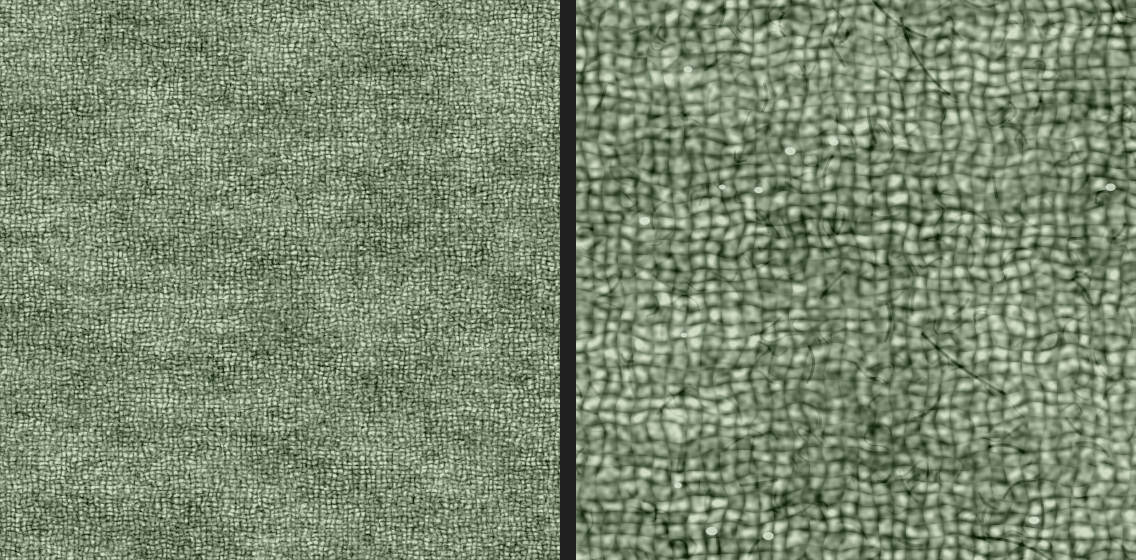
Left: the whole. Right: its middle third, enlarged.
Give the GLSL for this texture, as a Shadertoy shader.

```glsl
const vec3 SHADOW_GREEN = vec3(0.18, 0.25, 0.15);
const vec3 LIGHT_GREEN = vec3(0.71, 0.76, 0.67);
const vec3 FLECK_COLOR = vec3(0.86, 0.91, 0.83);
const vec2 THREADS = vec2(100.0, 118.0);
const float BASE_TONE = 0.60;
const float WEAVE_CONTRAST = 0.78;
const float GRAIN = 0.48;
const float FUZZ_DEPTH = 0.24;
const float MOTTLE = 0.22;
const float HAIR_GRID = 42.0;
const float HAIR_DEPTH = 0.32;
const float FLECK_GRID = 44.0;
const float FLECK_CHANCE = 0.06;
const int STRAY_COUNT = 12;
const float STRAY_DEPTH = 0.38;
const float PI = 3.14159;

float hash(vec2 p) {
    vec3 q = fract(p.xyx * 0.1031);
    q += dot(q, q.yzx + 33.33);
    return fract((q.x + q.y) * q.z);
}

vec2 hash2(vec2 p) {
    return vec2(hash(p + 17.3), hash(p + 71.9));
}

float cornerSlope(vec2 corner, vec2 offset) {
    float angle = 2.0 * PI * hash(corner);
    return dot(vec2(cos(angle), sin(angle)), offset);
}

float gradientNoise(vec2 p) {
    vec2 i = floor(p), f = p - i;
    vec2 u = f * f * f * (f * (f * 6.0 - 15.0) + 10.0);
    vec2 e = vec2(1.0, 0.0);
    float bottom = mix(cornerSlope(i, f), cornerSlope(i + e, f - e), u.x);
    float top = mix(cornerSlope(i + e.yx, f - e.yx), cornerSlope(i + 1.0, f - 1.0), u.x);
    return mix(bottom, top, u.y);
}

// Coverage of a bowed hair centred on the origin
float hair(vec2 p, float angle, float halfLength, float bow, float width, float soft) {
    float c = cos(angle), s = sin(angle);
    p = vec2(c * p.x + s * p.y, c * p.y - s * p.x);
    float along = clamp(p.x, -halfLength, halfLength);
    float t = along / halfLength;
    float d = length(p - vec2(along, bow * (t * t - 0.5)));
    return 1.0 - smoothstep(width - soft, width + soft, d);
}

// Plain weave: horizontal and vertical floats on a soft checkerboard
float weave(vec2 uv) {
    vec2 p = uv * THREADS;
    p += 0.7 * vec2(gradientNoise(uv * 9.0), gradientNoise(uv * 9.0 + 40.0));
    p += 0.75 * vec2(gradientNoise(uv * 42.0 + 7.0), gradientNoise(uv * 42.0 + 90.0));
    vec2 cell = floor(p), f = p - cell - 0.5;
    vec2 across = cos(0.9 * PI * f), along = cos(0.7 * PI * f);
    vec2 wave = sin(PI * p);
    float weftOver = smoothstep(-0.25, 0.25, wave.x * wave.y);
    float height = mix(across.x * along.y, across.y * along.x, weftOver);
    return height * mix(0.72, 1.28, hash(cell)) + 0.18 * (f.y - f.x) * height;
}

// Short hairs, one in each grid cell
float shortHairs(vec2 uv, float pixel) {
    vec2 p = uv * HAIR_GRID, cell = floor(p);
    float cover = 0.0;
    for (int y = -1; y <= 1; y++)
    for (int x = -1; x <= 1; x++) {
        vec2 id = cell + vec2(x, y), r = hash2(id);
        float halfLength = mix(0.15, 0.48, r.y);
        float h = hair(p - id - r, PI * hash(id + 5.0), halfLength,
                       0.35 * (r.x - 0.5), 0.04, 0.6 * pixel * HAIR_GRID);
        cover = max(cover, h * hash(id + 9.0));
    }
    return cover;
}

// A few long loose fibres, mostly falling to the right
float strayFibres(vec2 uv, float pixel) {
    float cover = 0.0;
    for (int i = 0; i < STRAY_COUNT; i++) {
        vec2 id = vec2(float(i), 3.0), r = hash2(id);
        float angle = -0.5 + 1.1 * (hash(id + 2.0) - 0.5);
        float halfLength = mix(0.015, 0.045, hash(id + 4.0));
        float bow = 0.02 * (hash(id + 6.0) - 0.5);
        cover = max(cover, hair(uv - r, angle, halfLength, bow, 0.0009, 0.6 * pixel));
    }
    return cover;
}

// Sparse pale specks
float flecks(vec2 uv, float pixel) {
    vec2 p = uv * FLECK_GRID, cell = floor(p);
    vec2 center = mix(vec2(0.2), vec2(0.8), hash2(cell + 30.0));
    float radius = mix(0.06, 0.13, hash(cell + 50.0));
    float soft = 0.8 * pixel * FLECK_GRID;
    float d = length((p - cell - center) * vec2(0.8, 1.1));
    return step(hash(cell + 60.0), FLECK_CHANCE) * (1.0 - smoothstep(radius - soft, radius + soft, d));
}

void mainImage(out vec4 fragColor, in vec2 fragCoord) {
    vec2 uv = fragCoord / iResolution.y;
    float pixel = 1.0 / iResolution.y;

    // Woven relief, flatter where the nap is thick
    float nap = gradientNoise(uv * vec2(11.0, 16.0) + 20.0);
    float tone = BASE_TONE + WEAVE_CONTRAST * (1.0 + 0.5 * nap) * (weave(uv) - 0.56);

    // Fibre grain and curled fuzz
    tone += GRAIN * gradientNoise(uv * vec2(215.0, 235.0));
    tone += GRAIN * gradientNoise(uv * vec2(120.0, 165.0) + 60.0);
    float curl = abs(gradientNoise(uv * vec2(62.0, 80.0) + 0.8 * gradientNoise(uv * 75.0)));
    float fuzzMask = smoothstep(-0.05, 0.3, gradientNoise(uv * 48.0 + 33.0));
    tone -= FUZZ_DEPTH * fuzzMask * (1.0 - smoothstep(0.02, 0.13, curl));

    // Broad uneven dye, drawn out along the weft
    tone += MOTTLE * gradientNoise(uv * vec2(5.0, 10.0) + 12.0);
    tone += MOTTLE * gradientNoise(uv * vec2(16.0, 44.0) + 80.0);

    tone -= HAIR_DEPTH * shortHairs(uv, pixel) + STRAY_DEPTH * strayFibres(uv, pixel);
    vec3 color = mix(SHADOW_GREEN, LIGHT_GREEN, clamp(tone, -0.25, 1.2));
    color = mix(color, FLECK_COLOR, 0.85 * flecks(uv, pixel));
    fragColor = vec4(color, 1.0);
}
```
